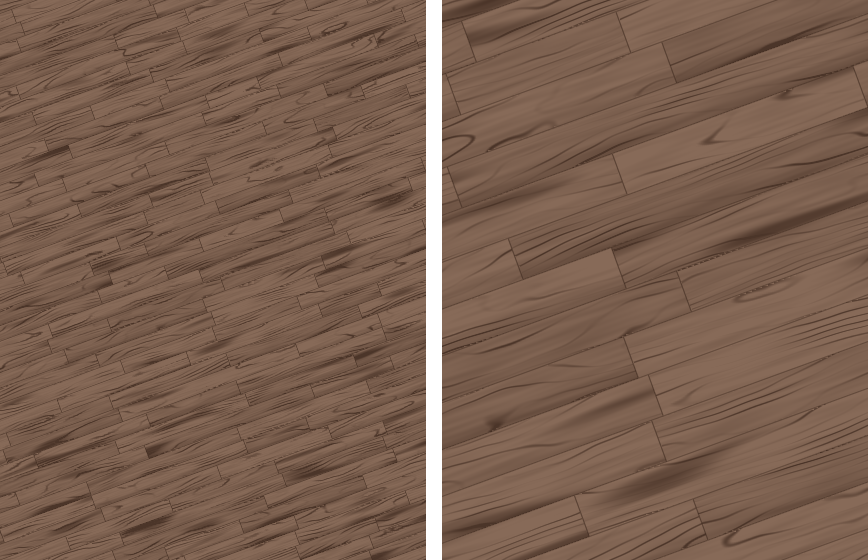
Left: the whole. Right: its middle third, enlarged.
A Shadertoy shader for this texture:

```glsl
// Slanted brown wood floor: staggered narrow planks with grain, dark streaks and thin seams.

float hash(vec2 p) {
    p = fract(p * vec2(0.1031, 0.1137));
    p += dot(p, p.yx + 33.33);
    return fract((p.x + p.y) * p.x * 7.31);
}

vec2 gradient(vec2 cell) {
    float a = 6.2832 * hash(cell + 17.0);
    return vec2(cos(a), sin(a));
}

float gradientNoise(vec2 p) {
    vec2 i = floor(p), f = p - i;
    vec2 u = f * f * f * (f * (f * 6.0 - 15.0) + 10.0);
    vec2 e = vec2(1, 0);
    float low = mix(dot(gradient(i), f), dot(gradient(i + e), f - e), u.x);
    float high = mix(dot(gradient(i + e.yx), f - e.yx), dot(gradient(i + 1.0), f - 1.0), u.x);
    return mix(low, high, u.y);
}

// Position of the k-th butt joint in a row, in plank lengths
float jointAt(float k, float row) {
    return k + 0.65 * hash(vec2(k + 40.0, row + 90.0));
}

// Thin dark growth lines: contours of a stretched height field
float growthLines(vec2 s, float slope) {
    float bend = gradientNoise(s * vec2(7, 44)) + 0.07 * gradientNoise(s * vec2(45, 120));
    float height = 3.0 * bend + s.y * slope;
    float w = fwidth(height);
    float d = abs(fract(height) - 0.5);
    return (1.0 - smoothstep(0.0, 0.06 + 0.7 * w, d)) * (1.0 - smoothstep(0.4, 0.9, w));
}

void mainImage(out vec4 fragColor, in vec2 fragCoord) {
    float pixel = 1.0 / iResolution.y;
    vec2 p = fragCoord * pixel;
    float tilt = radians(20.0);
    vec2 q = vec2(dot(p, vec2(cos(tilt), sin(tilt))), dot(p, vec2(-sin(tilt), cos(tilt))));

    // Rows and staggered planks
    vec2 size = vec2(0.225, 0.0262);
    float row = floor(q.y / size.y);
    float across = fract(q.y / size.y);
    float x = q.x / size.x + 7.0 * hash(vec2(row + 60.0, 5.0));
    float k = floor(x);
    float joint = jointAt(k, row);
    float plank = x < joint ? k - 1.0 : k;
    float jointGap = min(abs(x - joint), abs(x - jointAt(k + 1.0, row)));
    jointGap = min(jointGap, abs(x - jointAt(k - 1.0, row))) * size.x;
    float rowGap = min(across, 1.0 - across) * size.y;

    // Each plank is cut from its own part of the wood
    vec2 id = vec2(plank + 70.0, row + 130.0);
    float tone = hash(id), cut = hash(id + 31.0), shade = hash(id + 57.0);
    vec2 s = q + vec2(20.0 * tone + 5.0, 20.0 * cut + 5.0);

    // Darkness from plank tone, edge shading, streaks and fibres
    float dark = 0.02 + 0.17 * tone * tone;
    dark += 0.38 * shade * shade * (1.0 - smoothstep(0.0, 0.5, across));
    dark += 0.75 * smoothstep(0.2, 0.62, gradientNoise(s * vec2(6.5, 58)));
    dark += 0.10 * gradientNoise(s * vec2(6, 150));
    dark += 0.20 * gradientNoise(s * vec2(20, 330));

    // Growth lines come and go along the plank
    float presence = smoothstep(-0.15, 0.4, gradientNoise(s * vec2(14, 60) + 9.0));
    dark += (0.08 + 0.65 * presence) * growthLines(s, mix(50.0, 210.0, cut));

    vec3 lightWood = vec3(0.53, 0.416, 0.345);
    vec3 darkWood = vec3(0.27, 0.185, 0.14);
    vec3 color = mix(lightWood, darkWood, clamp(dark, 0.0, 0.9));

    // Seams between rows and at plank ends
    float rowSeam = 1.0 - smoothstep(0.0, 0.0003 + 0.7 * pixel, rowGap);
    float endSeam = 1.0 - smoothstep(0.0, 0.0003 + 0.7 * pixel, jointGap);
    color = mix(color, vec3(0.25, 0.17, 0.125), max(0.45 * rowSeam, 0.6 * endSeam));

    fragColor = vec4(color, 1.0);
}
```
